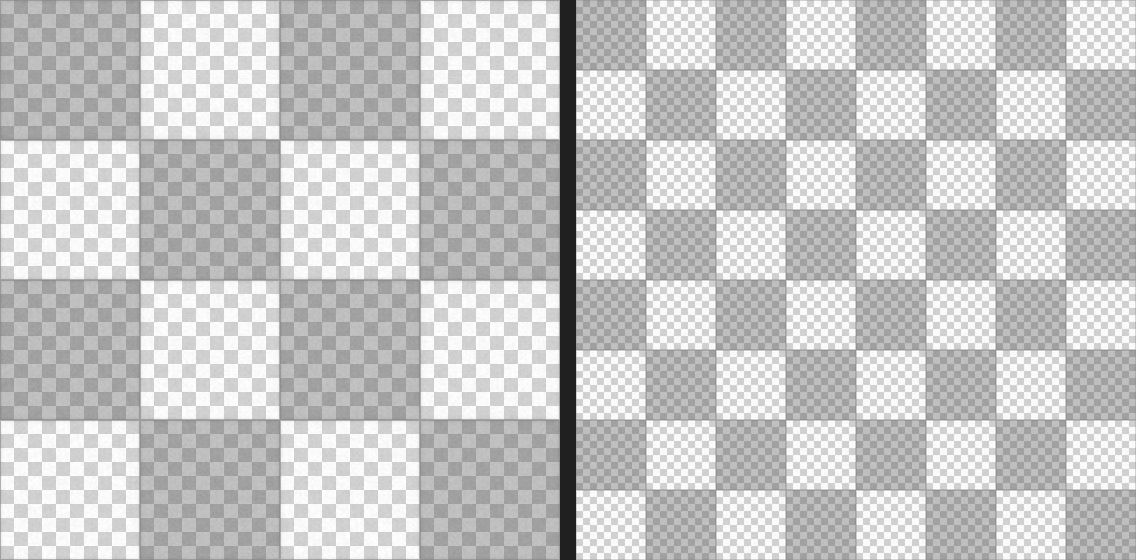
Left, the tile; right, the same tile 2 across and 2 down.
This pattern is drawn by a Shadertoy shader. Its source:

```glsl
// Four by four chequered floor tiles, each split into ten by ten grey checks, with thin joints and fine grain.

const float TILES = 4.0;
const float CHECKS = 40.0;        // ten checks per tile
const float JOINT_HALF = 0.0011;  // half width of the joint core
const float SHADE_WIDTH = 0.0022; // falloff of the soft shade beside a joint

float hash(vec2 p) {
    return fract(sin(dot(p, vec2(127.1, 311.7))) * 43758.545);
}

// Value noise that wraps after a whole number of cells
float wrapNoise(vec2 uv, float period) {
    vec2 p = uv * period;
    vec2 cell = floor(p);
    vec2 f = fract(p);
    f = f * f * (3.0 - 2.0 * f);
    vec2 a = mod(cell, period);
    vec2 b = mod(cell + 1.0, period);
    float low = mix(hash(a), hash(vec2(b.x, a.y)), f.x);
    float high = mix(hash(vec2(a.x, b.y)), hash(b), f.x);
    return mix(low, high, f.y);
}

// Smooth-edged checkerboard: 1 where the cell indices add up to an even number
float checker(vec2 uv, float count, float pixel) {
    vec2 ramp = 0.5 - abs(mod(uv * count + 0.5, 2.0) - 1.0);
    vec2 wave = clamp(2.0 * ramp / (pixel * count), -1.0, 1.0);
    return 0.5 + 0.5 * wave.x * wave.y;
}

// Distance to the nearest line of a square grid, in canvas units
float gridDistance(vec2 uv, float count) {
    vec2 d = 0.5 - abs(fract(uv * count) - 0.5);
    return min(d.x, d.y) / count;
}

float grain(vec2 uv) {
    float fine = wrapNoise(uv, 420.0) - 0.5;
    float coarse = wrapNoise(uv, 210.0) - 0.5;
    return 0.045 * fine + 0.015 * coarse;
}

void mainImage(out vec4 fragColor, in vec2 fragCoord) {
    vec2 uv = fragCoord / iResolution.xy;
    float pixel = 1.0 / min(iResolution.x, iResolution.y);

    // Pale and dark tiles, each with its own pair of greys
    float paleTile = checker(uv, TILES, pixel);
    float deepCheck = checker(uv, CHECKS, pixel);
    float paleTone = mix(0.982, 0.815, deepCheck);
    float darkTone = mix(0.75, 0.63, deepCheck);
    float tone = mix(darkTone, paleTone, paleTile);

    // Surface grain
    tone += grain(uv);

    // Joints with a soft shade on both sides
    float d = gridDistance(uv, TILES);
    float shade = exp(-max(d - JOINT_HALF, 0.0) / SHADE_WIDTH);
    tone *= 1.0 - 0.08 * shade;
    float joint = 1.0 - smoothstep(JOINT_HALF - 0.5 * pixel, JOINT_HALF + 0.5 * pixel, d);
    tone = mix(tone, 0.55, 0.9 * joint);

    fragColor = vec4(vec3(clamp(tone, 0.0, 1.0)), 1.0);
}
```
